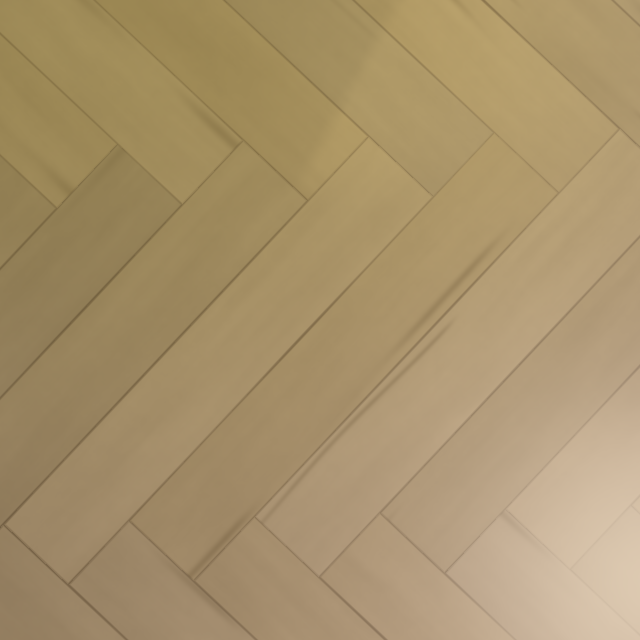
Reproduce this pattern procedurally as a Shadertoy shader.

```glsl
// Pale oak herringbone parquet with faint thin joints and a soft glare at lower right.

const float PLANK_WIDTH  = 0.1387;              // fraction of canvas height
const float PLANK_RATIO  = 6.0;                 // length / width, whole number
const float FLOOR_ANGLE  = 0.816;               // direction of the rising planks
const vec2  FLOOR_ORIGIN = vec2(0.2018, 0.187); // lower corner of one rising plank
const float JOINT_HALF   = 0.008;               // in plank widths
const float JOINT_SOFT   = 0.016;
const float JOINT_DARK   = 0.27;
const float END_FADE     = 0.6;                 // strength of the short joints
const float TONE_SPREAD  = 0.055;
const float GRAIN_DEPTH  = 0.035;
const float CLOUD_DEPTH  = 0.11;
const float STREAK_DEPTH = 0.13;
const float MOTTLE_DEPTH = 0.018;
const vec3  WOOD_LOW     = vec3(0.645, 0.553, 0.425);
const vec3  WOOD_HIGH    = vec3(0.642, 0.560, 0.350);
const vec3  GLARE_COLOR  = vec3(0.92, 0.85, 0.75);
const vec2  GLARE_CENTER = vec2(1.02, 0.09);

float hash(vec2 p) {
    vec3 q = fract(vec3(p.xyx) * 0.1031);
    q += dot(q, q.yzx + 33.33);
    return fract((q.x + q.y) * q.z);
}

float noise(vec2 p) {
    vec2 i = floor(p), f = fract(p);
    f = f * f * (3.0 - 2.0 * f);
    return mix(mix(hash(i), hash(i + vec2(1, 0)), f.x),
               mix(hash(i + vec2(0, 1)), hash(i + vec2(1, 1)), f.x), f.y);
}

float fbm(vec2 p) {
    float sum = 0.0, amp = 0.5;
    for (int n = 0; n < 4; n++) {
        sum += amp * noise(p);
        p = p * 2.03 + 17.1;
        amp *= 0.5;
    }
    return sum / 0.9375;
}

// Returns plank coordinates (along, across); id is unique to each plank.
vec2 herringbone(vec2 p, out vec2 id) {
    vec2 cell = floor(p), f = p - cell;
    float k = mod(cell.x - cell.y, 2.0 * PLANK_RATIO);
    if (k < PLANK_RATIO) {
        id = cell - vec2(k, 0.0) + 100.0;
        return vec2(k + f.x, f.y);
    }
    float j = 2.0 * PLANK_RATIO - 1.0 - k;
    id = cell - vec2(0.0, j) + 300.0;
    return vec2(j + f.y, f.x);
}

// Signed brightness change from grain, broad bands and thin mineral streaks.
float woodFigure(vec2 q, vec2 id) {
    vec2 seed = 40.0 * vec2(hash(id + 3.1), hash(id + 8.7));
    float across = q.y + 0.10 * (noise(vec2(q.x * 0.6, 0.0) + seed) - 0.5);
    float grain = fbm(vec2(q.x * 0.6, across * 8.0) + seed) - 0.5;
    float cloud = fbm(vec2(q.x * 0.45, across * 1.5) + seed.yx) - 0.5;

    // Streaks hug one long side of some planks.
    float inset = mix(0.05, 0.26, hash(id + 5.3));
    float center = hash(id + 17.9) < 0.5 ? inset : 1.0 - inset;
    float offset = (across - center) / mix(0.02, 0.07, hash(id + 12.9));
    float patches = smoothstep(0.45, 0.8, noise(vec2(q.x * 0.7, 2.0) + seed));
    float streak = exp(-offset * offset) * patches * step(0.4, hash(id + 21.7));
    return GRAIN_DEPTH * grain + CLOUD_DEPTH * cloud - STREAK_DEPTH * streak;
}

// Joint darkness: long sides strong, ends faint, uneven along the floor.
float jointMask(vec2 q, vec2 p, float pixel) {
    vec2 d = min(q, vec2(PLANK_RATIO, 1.0) - q);
    float wear = noise(p * 0.7 + 60.0);
    float halfWidth = JOINT_HALF * mix(0.6, 1.5, wear);
    float soft = max(pixel, JOINT_SOFT);
    vec2 line = 1.0 - smoothstep(vec2(halfWidth - 0.5 * soft), vec2(halfWidth + soft), d);
    return max(line.x * END_FADE, line.y) * mix(0.5, 1.0, wear);
}

// Wide room light, a faint slanted shadow edge and the glare.
vec3 lightFloor(vec3 color, vec2 uv) {
    color *= mix(0.915, 1.075, smoothstep(-0.1, 1.0, uv.x));
    color.b += 0.055 * uv.x * uv.x;
    float edge = uv.x - mix(0.46, 0.62, (uv.y - 0.7) / 0.3);
    color *= 1.0 + 0.055 * smoothstep(-0.015, 0.02, edge) * smoothstep(0.66, 0.78, uv.y)
                         * (1.0 - smoothstep(0.0, 0.45, edge));
    vec2 g = uv - GLARE_CENTER;
    float r2 = dot(g, g);
    return mix(color, GLARE_COLOR, 0.66 * exp(-14.0 * r2) + 0.10 * exp(-3.5 * r2));
}

void mainImage(out vec4 fragColor, in vec2 fragCoord) {
    vec2 uv = fragCoord / iResolution.y;
    float pixel = 1.0 / (iResolution.y * PLANK_WIDTH);

    // Floor axes: x runs up to the right, y down to the right.
    float c = cos(FLOOR_ANGLE), s = sin(FLOOR_ANGLE);
    vec2 v = (uv - FLOOR_ORIGIN) / PLANK_WIDTH;
    vec2 p = vec2(dot(v, vec2(c, s)), dot(v, vec2(s, -c)));

    vec2 id;
    vec2 q = herringbone(p, id);

    vec3 color = mix(WOOD_LOW, WOOD_HIGH, smoothstep(0.0, 0.95, uv.y));
    color *= 1.0 + TONE_SPREAD * (hash(id) - 0.5);
    color *= 1.0 + vec3(0.0, -0.01, -0.06) * (hash(id + 31.3) - 0.5);
    color *= 1.0 + woodFigure(q, id) * vec3(0.9, 1.0, 1.25);
    color *= 1.0 + MOTTLE_DEPTH * (fbm(uv * 70.0) - 0.5);
    color *= 1.0 - JOINT_DARK * jointMask(q, p, pixel) * vec3(0.9, 1.0, 1.15);

    fragColor = vec4(clamp(lightFloor(color, uv), 0.0, 1.0), 1.0);
}
```
